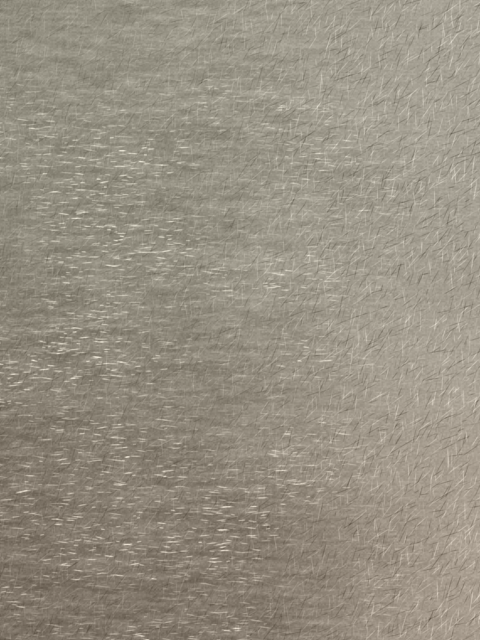
Write a Shadertoy shader that draws this texture.

```glsl
const vec3 TOP_SHADE = vec3(0.565, 0.550, 0.495);
const vec3 LOW_SHADE = vec3(0.495, 0.455, 0.405);
const vec3 TOP_SHEEN = vec3(0.650, 0.630, 0.580);
const vec3 LOW_SHEEN = vec3(0.660, 0.615, 0.560);
const vec3 GLINT_TINT = vec3(1.0, 1.0, 0.98);
const vec2 GLINT_CELL = vec2(0.020, 0.0060);
const vec2 FIBRE_CELL = vec2(0.030, 0.0080);
const float GLINT_WIDTH = 0.0010;
const float FIBRE_WIDTH = 0.0008;
const float GLINT_GAIN = 0.30;
const float FIBRE_GAIN = 0.12;
const float STREAK_GAIN = 0.07;
const float GRAIN_GAIN = 0.07;

float hash(vec2 p) {
    return fract(sin(dot(p, vec2(127.1, 311.7))) * 43758.5453);
}

float valueNoise(vec2 p) {
    vec2 i = floor(p);
    vec2 f = fract(p);
    f = f * f * (3.0 - 2.0 * f);
    float low = mix(hash(i), hash(i + vec2(1, 0)), f.x);
    float high = mix(hash(i + vec2(0, 1)), hash(i + vec2(1, 1)), f.x);
    return mix(low, high, f.y);
}

// Short tapered strokes, one per jittered cell, along a given angle
float strokes(vec2 p, float angle, vec2 cell, float spread, float width, float rarity, float seed) {
    float c = cos(angle);
    float s = sin(angle);
    vec2 q = vec2(c * p.x + s * p.y, c * p.y - s * p.x);
    float pixel = 0.7 / iResolution.y;
    vec2 home = floor(q / cell);
    float sum = 0.0;
    for (int j = -1; j <= 1; j++) {
        for (int i = -1; i <= 1; i++) {
            vec2 id = home + vec2(i, j);
            vec2 key = id + seed;
            vec2 jitter = vec2(hash(key), hash(key + 19.3));
            vec2 d = q - (id + jitter) * cell;
            d.y -= d.x * (hash(key + 41.7) - 0.5) * spread;
            float halfLength = cell.x * mix(0.2, 0.7, hash(key + 67.1));
            float taper = 1.0 - smoothstep(0.3, 1.0, abs(d.x) / halfLength);
            float line = 1.0 - smoothstep(max(width - pixel, 0.0), width + pixel, abs(d.y));
            sum += taper * line * pow(hash(key + 83.9), rarity);
        }
    }
    return sum;
}

// Light and dark hairs, upright and diagonal
float fibres(vec2 p) {
    float light = strokes(p, 1.50, FIBRE_CELL, 0.5, FIBRE_WIDTH, 1.5, 3.0)
                + strokes(p, 0.75, FIBRE_CELL, 0.5, FIBRE_WIDTH, 1.5, 11.0);
    float dark = strokes(p, 1.15, FIBRE_CELL, 0.5, FIBRE_WIDTH, 1.5, 23.0)
               + strokes(p, 0.40, FIBRE_CELL, 0.5, FIBRE_WIDTH, 1.5, 37.0);
    return light - dark;
}

void mainImage(out vec4 fragColor, in vec2 fragCoord) {
    vec2 uv = fragCoord / iResolution.xy;
    vec2 p = fragCoord / iResolution.y;

    // Broad light: shaded left, sheen on the right, warmer below
    float cloud = valueNoise(p * vec2(5.0, 7.0) + 4.0) - 0.5;
    float sheen = smoothstep(0.30, 1.0, uv.x + 0.12 * (uv.y - 0.5) + 0.10 * cloud);
    float height = smoothstep(0.05, 0.75, uv.y + 0.1 * cloud);
    vec3 color = mix(mix(LOW_SHADE, TOP_SHADE, height), mix(LOW_SHEEN, TOP_SHEEN, height), sheen);
    color += 0.03 * smoothstep(0.7, 1.0, uv.y) * smoothstep(0.0, 0.5, uv.x) * (1.0 - sheen);
    color += 0.03 * cloud;

    // Brushed streaks, fading toward the sheen
    float brushed = 1.0 - smoothstep(0.50, 0.95, uv.x + 0.15 * cloud);
    float streak = valueNoise(p * vec2(45.0, 230.0)) + valueNoise(p * vec2(20.0, 110.0) + 9.0) - 1.0;
    color += STREAK_GAIN * streak * mix(0.25, 1.0, brushed);

    // Horizontal glints gathered in loose patches
    float patches = smoothstep(0.2, 0.8, valueNoise(p * vec2(8.0, 16.0) + 31.0));
    float glintArea = mix(0.12, 1.0, brushed) * mix(0.3, 1.0, patches);
    glintArea *= 1.0 - 0.75 * smoothstep(0.70, 0.95, uv.y);
    float glints = strokes(p, -0.04, GLINT_CELL, 0.3, GLINT_WIDTH, 3.0, 53.0)
                 + strokes(p, 0.03, GLINT_CELL * 0.8, 0.3, GLINT_WIDTH, 4.0, 71.0);
    color += GLINT_GAIN * GLINT_TINT * glintArea * min(glints, 1.2);

    // Fine hairs and grain
    color += FIBRE_GAIN * fibres(p) * mix(0.45, 1.0, sheen);
    color += GRAIN_GAIN * (valueNoise(p * 380.0) - 0.5);

    fragColor = vec4(clamp(color, 0.0, 1.0), 1.0);
}
```
